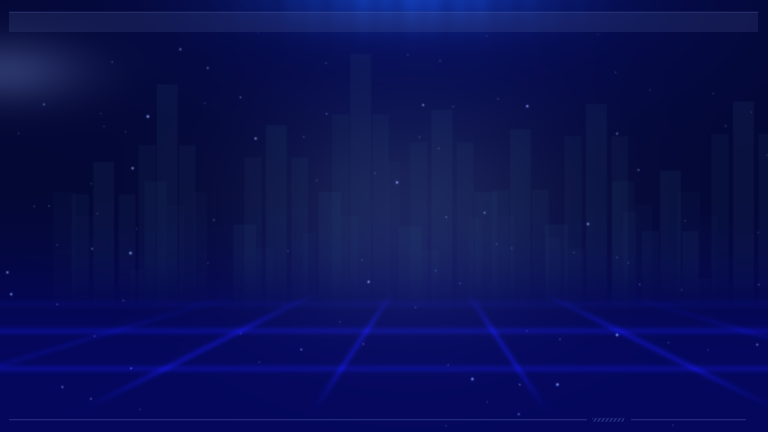
A Shadertoy shader for this background:

```glsl
// Night-blue stage: a faint skyline of stepped towers above a glowing
// perspective floor, with soft lamps, drifting specks and a thin frame.
// Towers, grid and specks come from loops, sines, logs and cell hashes.

#define CENTER_X 0.95
#define VANISH vec2(0.995, 0.454)
#define COLUMN_STEP 1.33
#define ROW_RATIO 1.4
#define TOWER_TINT vec3(0.15, 0.30, 0.46)
#define TOWER_ALPHA 0.15
#define GRID_COLOR vec3(0.025, 0.025, 0.21)
#define SPECK_CELL 0.09
#define SPECK_CHANCE 0.48
#define SPECK_GAIN 0.50
#define FRAME_COLOR vec3(0.34, 0.41, 0.68)

float pixel; // height of one pixel in canvas units

float hash(vec2 p) {
    p = fract(p * vec2(0.1731, 0.2347));
    p += dot(p, p.yx + 19.19);
    return fract((p.x + p.y) * p.x * 37.0);
}

float glow(vec2 p, vec2 center, vec2 radius) {
    vec2 d = (p - center) / radius;
    return exp(-dot(d, d));
}

float box(vec2 p, vec2 lo, vec2 hi) {
    vec2 d = abs(p - 0.5 * (lo + hi)) - 0.5 * (hi - lo);
    return 1.0 - smoothstep(-0.5 * pixel, 0.5 * pixel, max(d.x, d.y));
}

float slab(vec2 p, float x, float top, float halfWidth) {
    float d = max(abs(p.x - x) - halfWidth, p.y - top);
    return 1.0 - smoothstep(-0.0025, 0.0025, d);
}

// One tall slab with two shoulders and a low tail
float cluster(vec2 p, float x, float top, float drop, float offset) {
    float cover = slab(p, x, top, 0.024);
    cover += 0.7 * slab(p, x - offset, top - drop, 0.020);
    cover += 0.8 * slab(p, x + offset, top - drop, 0.019);
    return cover + 0.5 * slab(p, x + 0.077, top - 0.25, 0.015);
}

float skyline(vec2 p) {
    float sum = 0.0;
    for (int i = 0; i < 9; i++) {
        float k = float(i);
        float odd = mod(k, 2.0);
        float bow = sin(k * 0.3927);
        // Tall back row: narrow groups alternate with spaced ones
        float x = 0.241 + 0.185 * k + 0.042 * bow - 0.055 * exp(-4.0 * (k - 1.0) * (k - 1.0));
        float top = mix(0.769 - 0.144 * exp(-0.45 * k),
                        0.743 + 0.142 * cos((k - 2.5) * 0.75), odd);
        sum += cluster(p, x, top, mix(0.075, 0.140, odd), mix(0.054, 0.046, odd));
        // Low front row, clearest near the middle
        x = 0.150 + 0.1805 * k + 0.078 * bow;
        top = 0.515 + 0.040 * (2.0 * odd - 1.0) + 0.080 * pow(abs(k * 0.25 - 1.0), 4.0);
        float front = slab(p, x, top, 0.026) + 0.5 * slab(p, x + 0.046, top - 0.055, 0.020);
        sum += (0.4 + 0.7 * bow) * front;
    }
    return sum * smoothstep(0.26, 0.43, p.y);
}

float floorGrid(vec2 p) {
    float depth = max(VANISH.y - p.y, 0.001);
    float slope = (p.x - VANISH.x) / depth;
    float column = abs(fract(slope / COLUMN_STEP) - 0.5) * COLUMN_STEP * depth;
    column /= sqrt(1.0 + slope * slope);
    float row = log(depth / 0.157) / log(ROW_RATIO);
    row = abs(fract(row + 0.5) - 0.5) * depth * log(ROW_RATIO);
    float columns = exp(-pow(column / 0.0075, 2.0)) * (1.0 - smoothstep(2.2, 4.2, abs(slope)));
    float rows = 0.75 * exp(-pow(row / 0.0085, 2.0));
    float fade = smoothstep(0.035, 0.16, p.y) * (1.0 - smoothstep(0.23, 0.315, p.y) * 0.75);
    return (columns + rows) * fade * (1.0 - smoothstep(0.30, 0.325, p.y));
}

float specks(vec2 p) {
    vec2 cell = floor(p / SPECK_CELL);
    vec2 seat = 0.1 + 0.8 * vec2(hash(cell + 3.1), hash(cell + 17.7));
    float d = length(p - (cell + seat) * SPECK_CELL);
    float power = pow(hash(cell + 41.3), 4.0);
    float lit = step(hash(cell + 71.9), SPECK_CHANCE);
    float radius = mix(0.0024, 0.0034, power);
    return SPECK_GAIN * lit * (0.25 + power) * exp(-d * d / (radius * radius));
}

void mainImage(out vec4 fragColor, in vec2 fragCoord) {
    vec2 p = fragCoord / iResolution.xy * vec2(16.0 / 9.0, 1.0);
    pixel = 1.0 / iResolution.y;

    // Backdrop, floor tone and central haze
    vec3 color = mix(vec3(0.016, 0.028, 0.36), vec3(0.014, 0.030, 0.205), smoothstep(0.15, 0.58, p.y));
    color += vec3(0.088, 0.108, 0.135) * glow(p, vec2(CENTER_X, 0.51), vec2(0.35, 0.25));

    // Overhead lamp with faint streaks, and a pale lamp at the left
    float streaks = 0.9 + 0.07 * sin(p.x * 47.0) + 0.06 * sin(p.x * 113.0 + 1.0);
    color += vec3(0.008, 0.02, 0.15) * glow(p, vec2(1.0, 1.0), vec2(0.62, 0.28));
    color += vec3(0.05, 0.19, 0.36) * streaks * glow(p, vec2(CENTER_X, 1.02), vec2(0.32, 0.085));
    color += vec3(0.15, 0.175, 0.20) * glow(p, vec2(0.01, 0.835), vec2(0.18, 0.075));

    // Skyline, floor grid and specks
    color = mix(color, TOWER_TINT, 1.0 - exp(-TOWER_ALPHA * skyline(p)));
    color += GRID_COLOR * floorGrid(p);
    color += vec3(0.65, 0.75, 0.90) * specks(p) * (1.0 - smoothstep(0.90, 0.94, p.y));

    // Header band with a brighter upper edge
    color = mix(color, vec3(0.30, 0.36, 0.60), 0.20 * box(p, vec2(0.021, 0.926), vec2(1.755, 0.973)));
    color = mix(color, FRAME_COLOR, 0.22 * box(p, vec2(0.021, 0.970), vec2(1.755, 0.973)));

    // Footer rule, broken by a run of slanted ticks
    float rule = box(p, vec2(0.021, 0.027), vec2(1.359, 0.030)) + box(p, vec2(1.461, 0.027), vec2(1.727, 0.030));
    float ticks = box(p, vec2(1.371, 0.024), vec2(1.445, 0.033)) * (0.5 + 0.5 * sin((p.x - 0.6 * p.y) * 680.0));
    color = mix(color, FRAME_COLOR, 0.36 * rule + 0.40 * ticks);

    fragColor = vec4(color, 1.0);
}
```
